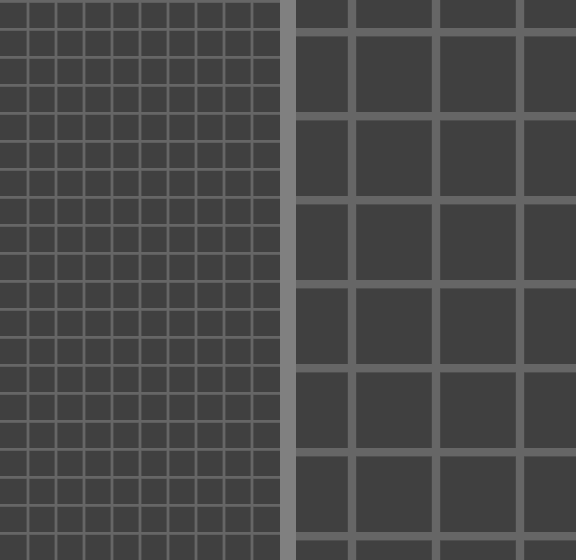
Left, the full canvas; right, a detail of the centre.
A Shadertoy shader for this pattern:

```glsl
// Draws a dark grey wall of square tiles, ten across and twenty down, with lighter grout.

// Antialiased coverage of a line, from the distance to its centre
float lineCoverage(float centreDistance, float halfWidth, float pixel) {
    return clamp((halfWidth - centreDistance) / pixel + 0.5, 0.0, 1.0);
}

void mainImage(out vec4 fragColor, in vec2 fragCoord) {
    // One unit is one tile
    vec2 tilePos = fragCoord / iResolution.y * 20.0;
    float pixel = 20.0 / iResolution.y;

    // Upright joints lie between columns only, leaving the outer sides open
    float uprightDistance = abs(tilePos.x - clamp(round(tilePos.x), 1.0, 9.0));

    // Level joints fill the top tenth of each row
    float levelDistance = abs(fract(tilePos.y + 0.55) - 0.5);

    float grout = max(lineCoverage(uprightDistance, 0.05, pixel),
                      lineCoverage(levelDistance, 0.05, pixel));

    fragColor = vec4(mix(vec3(0.25), vec3(0.4), grout), 1.0);
}
```
